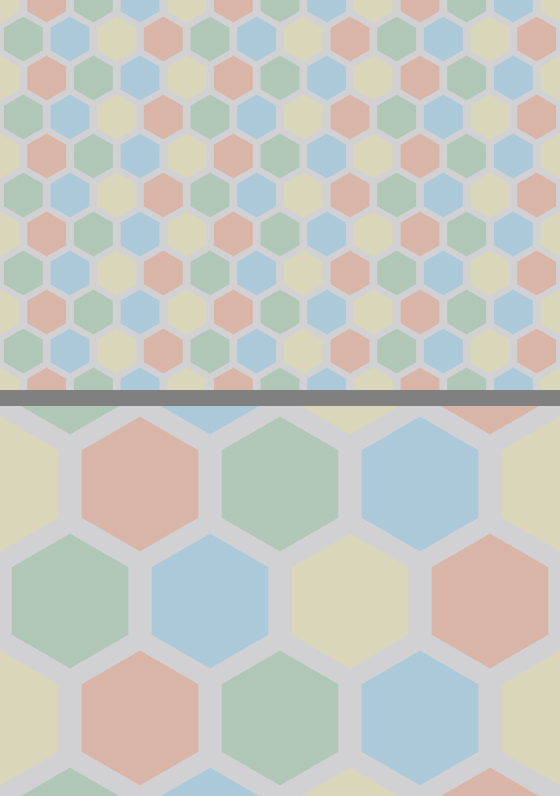
Top: the whole. Bottom: its middle third, enlarged.
This pattern is drawn by a Shadertoy shader. Its source:

```glsl
// Pastel hexagon tiles in staggered rows, separated by pale grey grout.

const float COLUMNS = 12.0;        // tiles across; a multiple of 4 keeps the colours seamless
const float ROWS = 10.0;           // rows up; an even number keeps the stagger seamless
const float ROW_STEP = 0.834375;   // row spacing, in column widths
const float APOTHEM = 0.41667;     // tile centre to flat side, in column widths

const vec3 GROUT = vec3(0.82, 0.82, 0.83);
const vec3 TILE_COLORS[4] = vec3[4](
    vec3(0.85, 0.84, 0.73),        // cream
    vec3(0.85, 0.71, 0.66),        // salmon
    vec3(0.69, 0.78, 0.72),        // sage
    vec3(0.67, 0.79, 0.85)         // sky
);

// Signed distance to the sides of a regular hexagon with a point at the top.
float hexagonDistance(vec2 p, float apothem) {
    p = abs(p);
    return max(p.x, dot(p, vec2(0.5, 0.8660254))) - apothem;
}

// Four colours cycle along a row; odd rows start two colours later.
vec3 tileColor(float column, float oddRow) {
    return TILE_COLORS[int(mod(column + 2.0 * oddRow, 4.0))];
}

void mainImage(out vec4 fragColor, in vec2 fragCoord) {
    vec2 grid = fragCoord / iResolution.xy * vec2(COLUMNS, ROWS);
    float pixel = COLUMNS / iResolution.x;
    vec3 color = GROUT;

    // Only the rows just below and just above can reach this point.
    for (int i = 0; i < 2; i++) {
        float row = floor(grid.y) + float(i);
        float oddRow = mod(row, 2.0);
        float x = grid.x - 0.5 * oddRow;
        float column = floor(x + 0.5);

        vec2 local = vec2(x - column, (grid.y - row) * ROW_STEP);
        float d = hexagonDistance(local, APOTHEM);
        float coverage = clamp(0.5 - d / pixel, 0.0, 1.0);
        color = mix(color, tileColor(column, oddRow), coverage);
    }

    fragColor = vec4(color, 1.0);
}
```
